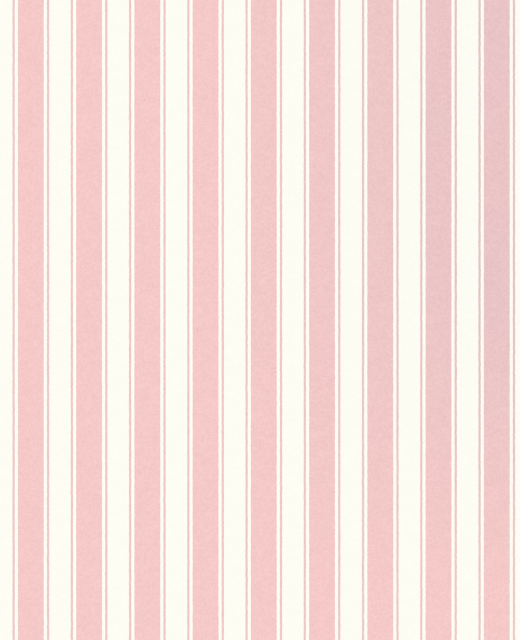
Give the GLSL for this pattern, as a WebGL 2 fragment shader.

```glsl
#version 300 es
precision highp float;
// Pink and cream striped wallpaper: each repeat is one broad band flanked by
// two hairlines, drawn as distances from the band centre. Layered value noise
// adds printed grain, a dusky tint toward the right and a few tiny specks.

uniform vec2 u_resolution;
out vec4 outColor;

const float PERIOD = 0.112;         // canvas widths per repeat
const float FIRST_CENTRE = 0.0593;  // centre of the leftmost whole band
const float BAND_HALF = 0.0248;
const float LINE_OFFSET = 0.0331;
const float LINE_HALF = 0.0021;

const vec3 CREAM = vec3(0.995, 0.992, 0.955);
const vec3 PINK = vec3(0.958, 0.789, 0.782);
const vec3 LINE_PINK = vec3(0.930, 0.770, 0.765);
const vec3 DUSKY_TINT = vec3(0.945, 0.970, 0.990);
const vec3 SPECK = vec3(0.80, 0.72, 0.67);

float hash(vec2 p) {
    vec3 q = fract(p.xyx * vec3(0.1031, 0.1030, 0.0973));
    q += dot(q, q.yzx + 33.33);
    return fract((q.x + q.y) * q.z);
}

float noise(vec2 p) {
    vec2 cell = floor(p);
    vec2 f = fract(p);
    f = f * f * (3.0 - 2.0 * f);
    float low = mix(hash(cell), hash(cell + vec2(1.0, 0.0)), f.x);
    float high = mix(hash(cell + vec2(0.0, 1.0)), hash(cell + 1.0), f.x);
    return mix(low, high, f.y);
}

float fbm(vec2 p) {
    float sum = 0.0;
    float gain = 0.5;
    for (int i = 0; i < 3; i++) {
        sum += gain * noise(p);
        p = p * 2.03 + 17.0;
        gain *= 0.5;
    }
    return sum / 0.875;
}

// Soft coverage of a strip, from the distance to its centre line.
float strip(float dist, float halfWidth, float soft) {
    return 1.0 - smoothstep(halfWidth - soft, halfWidth + soft, dist);
}

// Rare round specks, at most one per grid cell.
float specks(vec2 p, float scale, float rarity, float soft) {
    vec2 cell = floor(p * scale);
    vec2 centre = 0.2 + 0.6 * vec2(hash(cell + 3.7), hash(cell + 9.1));
    float dist = length(fract(p * scale) - centre) / scale;
    return step(rarity, hash(cell + 41.0)) * strip(dist, 0.0016, soft);
}

void main() {
    vec2 p = gl_FragCoord.xy / u_resolution.x;
    float height = u_resolution.y / u_resolution.x;
    float pixel = 1.0 / u_resolution.x;
    float soft = max(0.0012, 0.75 * pixel);

    // Slight print raggedness along the edges
    float ragged = (noise(p * vec2(90.0, 260.0)) - 0.5) * 0.0007;

    // Distance to the nearest band centre
    float x = p.x + ragged - FIRST_CENTRE;
    float dist = abs(fract(x / PERIOD + 0.5) - 0.5) * PERIOD;
    float band = strip(dist, BAND_HALF, soft);
    float line = strip(abs(dist - LINE_OFFSET), LINE_HALF, soft);

    // Ink over paper
    vec3 color = mix(CREAM, LINE_PINK, line * 0.92);
    color = mix(color, PINK, band);
    float ink = max(band, line);

    // Uneven ageing, strongest on the upper right
    float age = smoothstep(0.35, 1.0, p.x) * smoothstep(0.0, 0.65, p.y / height);
    age *= 0.55 + 0.6 * fbm(p * 3.0);
    color *= mix(vec3(1.0), DUSKY_TINT, age * mix(0.15, 0.95, ink));

    // Fine paper grain, stronger in the ink
    float grain = noise(p * 330.0) - 0.5;
    float mottle = fbm(p * vec2(60.0, 90.0)) - 0.5;
    color += (grain * 0.030 + mottle * 0.016) * mix(0.35, 1.0, ink);

    color = mix(color, SPECK, 0.5 * specks(p, 9.0, 0.965, soft));
    outColor = vec4(clamp(color, 0.0, 1.0), 1.0);
}
```
